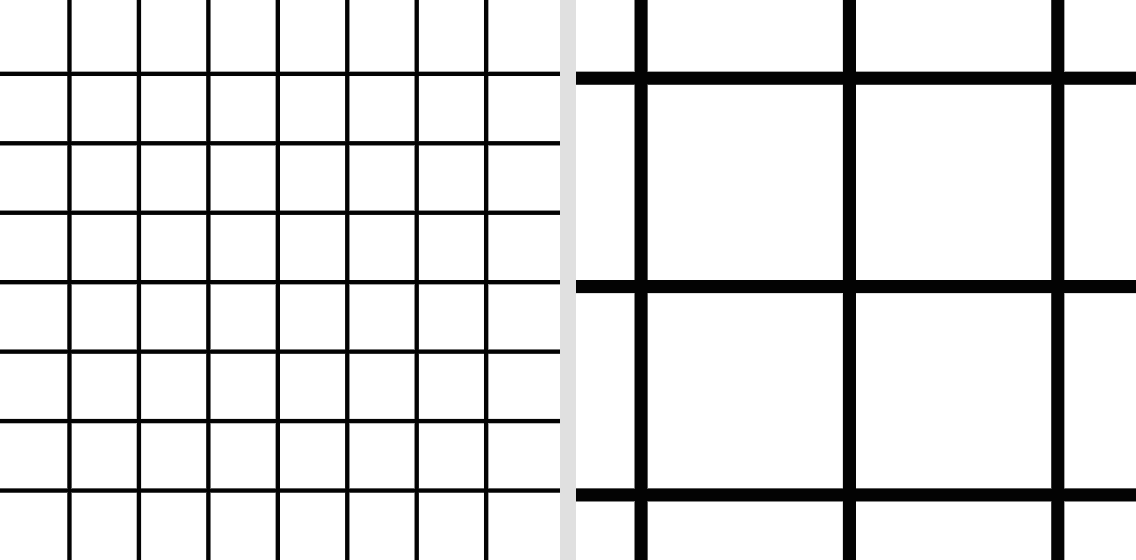
Left: the whole. Right: its middle third, enlarged.
Reproduce this pattern procedurally as a three.js fragment shader.

```glsl
// Square grid of thin black lines on white, seven lines each way.
#define PITCH 0.124023
#define LINE_WIDTH 0.0078125
#define LINE_COUNT 7.0
#define INK vec3(0.01)
#define PAPER vec3(1.0)

varying vec2 vUv;

// Coverage of the vertical (x) and horizontal (y) lines
vec2 gridCoverage(vec2 p) {
  // Nearest line on each axis; none lie on the canvas border
  vec2 index = clamp(floor(p / PITCH + 0.5), 1.0, LINE_COUNT);
  vec2 dist = abs(p - index * PITCH);
  // Box-filtered edge, one pixel wide
  return clamp((0.5 * LINE_WIDTH - dist) / fwidth(p) + 0.5, 0.0, 1.0);
}

void main() {
  vec2 lines = gridCoverage(vUv);
  float ink = max(lines.x, lines.y);
  gl_FragColor = vec4(mix(PAPER, INK, ink), 1.0);
}
```
